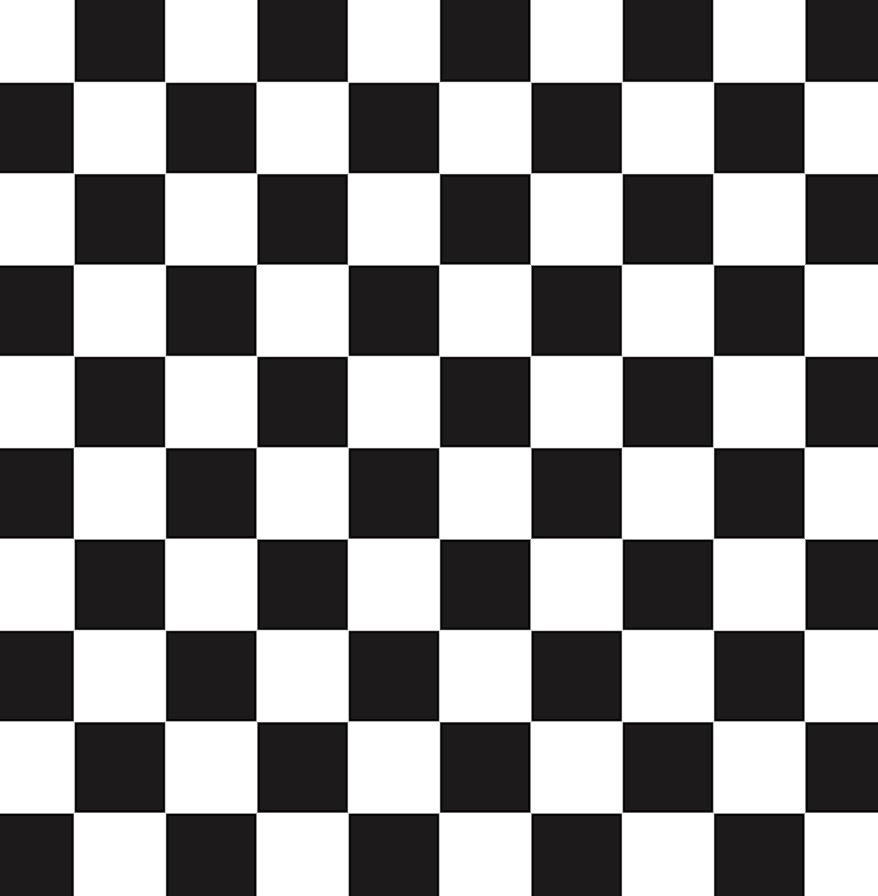
Write a WebGL 2 fragment shader that draws this pattern.

```glsl
#version 300 es
precision highp float;
// Black and white checkerboard, the dark squares slightly inset with a blacker rim.

uniform vec2 u_resolution;
out vec4 fragColor;

// Signed distance to an axis-aligned square
float squareDistance(vec2 p, float halfSide) {
    vec2 d = abs(p) - halfSide;
    return length(max(d, 0.0)) + min(max(d.x, d.y), 0.0);
}

void main() {
    // Centred coordinates, in canvas heights
    vec2 p = (gl_FragCoord.xy - 0.5 * u_resolution) / u_resolution.y;
    float pixel = 1.0 / u_resolution.y;

    // Grid of cells, with a crossing near the canvas centre
    float cellSize = 0.10195;
    vec2 grid = (p - vec2(0.0007, 0.0003)) / cellSize;
    vec2 cell = floor(grid);
    float isDark = 1.0 - mod(cell.x + cell.y, 2.0);

    // Nearest dark square: this cell, or the neighbour across the closest edge
    vec2 local = fract(grid) - 0.5;
    vec2 towardEdge = abs(local.x) > abs(local.y)
        ? vec2(sign(local.x), 0.0)
        : vec2(0.0, sign(local.y));
    vec2 squarePos = local - towardEdge * (1.0 - isDark);
    float dist = squareDistance(squarePos * cellSize, 0.4945 * cellSize);

    // Charcoal fill, near-black rim, soft edge onto white
    vec3 charcoal = vec3(0.11, 0.10, 0.10);
    vec3 rimBlack = vec3(0.02);
    float rim = smoothstep(-0.0032, -0.0020, dist);
    vec3 ink = mix(charcoal, rimBlack, rim);
    float softness = max(0.0011, 0.6 * pixel);
    float coverage = 1.0 - smoothstep(-softness, softness, dist);

    fragColor = vec4(mix(vec3(1.0), ink, coverage), 1.0);
}
```
